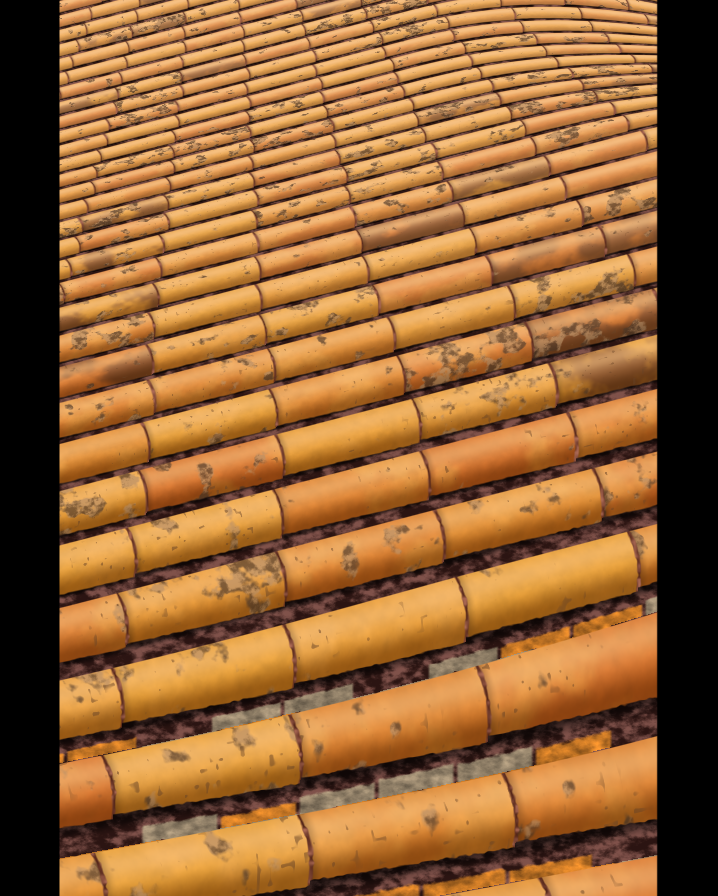
Reproduce this texture procedurally as a Shadertoy shader.

```glsl
float hash(vec2 p) {
    p = fract(p * vec2(0.1031, 0.1137));
    p += dot(p, p.yx + 33.33);
    return fract((p.x + p.y) * p.x * 7.31 + p.y * 13.7);
}

float noise(vec2 p) {
    vec2 i = floor(p), f = fract(p);
    f = f * f * (3.0 - 2.0 * f);
    return mix(mix(hash(i), hash(i + vec2(1, 0)), f.x),
               mix(hash(i + vec2(0, 1)), hash(i + vec2(1, 1)), f.x), f.y);
}

float fbm(vec2 p) {
    float sum = 0.0, amp = 0.53;
    for (int i = 0; i < 4; i++) {
        sum += amp * noise(p);
        p = mat2(1.6, 1.2, -1.2, 1.6) * p + 7.3;
        amp *= 0.5;
    }
    return sum;
}

// Depth of a slanted row, measured down the left edge of the roof
float rowDepth(vec2 p) {
    float slope = 0.262 - 0.075 * smoothstep(0.62, 0.92, p.y);
    float bend = max(p.x - 0.39, 0.0);
    return p.y + slope * p.x - 0.85 * bend * bend * smoothstep(0.15, 0.0, p.y);
}

// Rows crowd together with distance, then keep an even spacing
float rowIndex(float depth) {
    float a = (depth - 0.169) / 0.1146;
    return 7.1 * (a > 0.0 ? asinh(a) : a);
}

float rowCentre(float row) {
    float a = row / 7.1;
    return 0.169 + 0.1146 * (a > 0.0 ? sinh(a) : a);
}

vec3 gutterColor(vec2 p, float g, float row, float len, float depth) {
    float grain = fbm(p * vec2(90.0, 130.0));
    vec3 col = mix(vec3(0.17, 0.08, 0.07), vec3(0.50, 0.32, 0.29), smoothstep(0.3, 0.75, grain));
    // Pan tiles showing between the nearest rows
    float k = p.x / (len * 0.42) + hash(vec2(row, 5.0));
    float pick = hash(vec2(floor(k), row + 40.0));
    vec3 pan = mix(vec3(0.60, 0.53, 0.43), vec3(0.80, 0.48, 0.15), step(0.65, pick));
    pan *= 0.55 + 0.8 * grain;
    float end = smoothstep(0.0, 0.05, fract(k)) * smoothstep(1.0, 0.95, fract(k));
    float show = smoothstep(0.76, 0.84, depth) * step(0.3, pick);
    float rim = g - 0.3 - 0.35 * pick + 0.15 * (grain - 0.5);
    col = mix(col, pan, show * end * smoothstep(0.0, 0.1, rim));
    return col * mix(0.35, 1.0, smoothstep(0.0, 0.5, g + 0.25 * (grain - 0.5)));
}

vec3 tileColor(vec2 uv, float w, vec2 id, float haze) {
    float tone = hash(id + 3.0), age = hash(id + 17.0), soot = hash(id + 29.0);
    vec2 q = uv * vec2(5.0, 2.2) + 60.0 * vec2(tone, age);
    float broad = fbm(q * 0.7), fine = fbm(q * 4.0);

    // Fired clay, from yellow to red
    vec3 col = mix(vec3(0.90, 0.62, 0.22), vec3(0.84, 0.46, 0.19), smoothstep(0.2, 0.95, tone));
    col = mix(col, vec3(0.93, 0.66, 0.31), 0.6 * smoothstep(0.4, 0.7, broad));
    col *= 0.94 + 0.12 * fine;
    col = mix(col, vec3(0.40, 0.21, 0.13),
              0.75 * step(0.88, soot) * smoothstep(0.3, 0.6, broad));

    // Rounded form: lit upper side, brown lower side
    float glow = exp(-pow((w + 0.5) / 0.45, 2.0));
    col = mix(col, vec3(0.98, 0.78, 0.54), glow * (0.48 + 0.38 * haze));
    col = mix(col, col * vec3(0.66, 0.57, 0.34), smoothstep(-0.05, 0.85, w));
    col = mix(col, vec3(0.96, 0.75, 0.54), 0.38 * haze);

    // Lichen blotches and a few specks
    float limit = mix(0.78, 0.50, age * age);
    float blotch = smoothstep(limit - 0.03, limit + 0.09, fbm(q * 1.5 + 11.0));
    vec3 lichen = mix(vec3(0.36, 0.26, 0.18), vec3(0.74, 0.57, 0.40), smoothstep(0.32, 0.66, fine));
    col = mix(col, lichen * (1.0 - 0.25 * smoothstep(0.2, 1.0, w)), 0.75 * blotch);
    float speck = smoothstep(0.84, 0.96, noise(q * vec2(7.0, 6.0))) * smoothstep(0.42, 0.6, broad);
    return mix(col, vec3(0.40, 0.26, 0.15), 0.5 * speck * (1.0 - haze));
}

void mainImage(out vec4 fragColor, in vec2 fragCoord) {
    float pixel = 1.0 / iResolution.y;
    vec2 p = vec2(fragCoord.x * pixel - 0.0664, 1.0 - fragCoord.y * pixel);

    // Rows
    float depth = rowDepth(p);
    float index = rowIndex(depth);
    float soft = 1.3 * fwidth(index);
    float height = mix(0.92, 0.68, smoothstep(0.4, 1.0, depth));
    float row = floor(index + 0.5 * height);
    float s = fract(index + 0.5 * height);
    float w = 2.0 * s / height - 1.0;

    // Tiles along the row, with leaning, rounded joints
    float centre = rowCentre(row);
    float len = 0.0495 + 0.18 * centre;
    float along = (p.x - 0.146 + 0.1 * centre) / len + 0.09 * (hash(vec2(row + 50.0, 2.0)) - 0.5);
    along -= 0.03 * w + 0.03 * (1.0 - w * w);
    vec2 id = vec2(floor(along) + 20.0, row + 30.0);
    float u = fract(along);
    float haze = smoothstep(0.55, 0.0, p.y);

    vec3 tile = tileColor(vec2(u, s), w, id, haze);
    float rough = noise(p * 190.0);
    float seam = min(u, 1.0 - u) - 0.004 - 0.011 * rough;
    float seamSoft = 1.2 * pixel / len;
    tile *= 1.0 - 0.2 * smoothstep(0.06, 0.0, u);
    vec3 mortar = mix(vec3(0.32, 0.14, 0.09), vec3(0.68, 0.42, 0.34), rough * rough);
    tile = mix(mortar, tile, smoothstep(-seamSoft, seamSoft, seam));

    // Tapered lower edge over the shaded gutter
    float edge = height + 0.05 * (u - 0.5) + 0.02 * (rough - 0.5);
    float cover = smoothstep(0.0, soft, s) * (1.0 - smoothstep(edge - soft, edge + 0.3 * soft, s));
    float g = s < 0.5 * height ? 1.0 : clamp((s - height) / (1.0 - height), 0.0, 1.0);
    vec3 col = mix(gutterColor(p, g, row + 30.0, len, depth), tile, cover);

    // Black side bands
    float inside = smoothstep(-pixel, pixel, p.x) * smoothstep(pixel, -pixel, p.x - 0.667);
    fragColor = vec4(clamp(col, 0.0, 1.0) * inside, 1.0);
}
```
